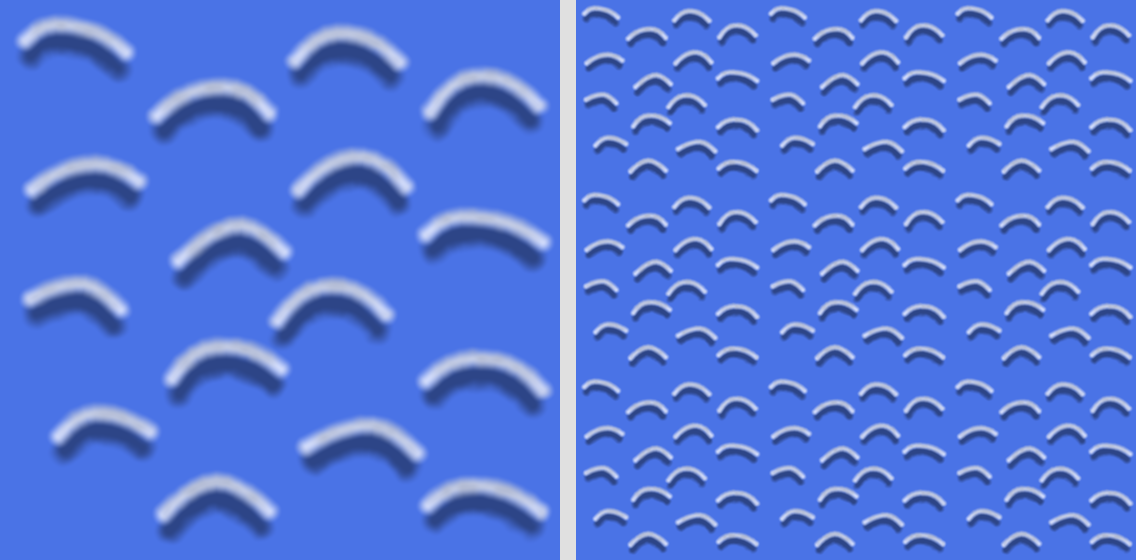
Left: one tile. Right: repeated 3 by 3.
This pattern is drawn by a Shadertoy shader. Its source:

```glsl
// Soft pale brush arches with blurred shadows scattered over a plain blue ground; tiles seamlessly.

const int CELLS = 4;           // arches per side
const int SEGMENTS = 10;       // straight pieces per arch

const vec3 GROUND = vec3(0.290, 0.450, 0.902);
const vec3 SHADOW = vec3(0.175, 0.270, 0.530);
const vec3 CREST  = vec3(0.735, 0.770, 0.870);
const vec3 TIP    = vec3(0.790, 0.830, 0.955);

float hash(vec2 p) {
    return fract(sin(dot(p, vec2(127.1, 311.7))) * 43758.5453);
}

float randomIn(vec2 id, float salt, float low, float high) {
    return mix(low, high, hash(id + salt * vec2(7.3, 3.1)));
}

// Value noise that wraps after a whole number of periods
float wrapNoise(vec2 uv, float period) {
    vec2 p = fract(uv) * period;
    vec2 i = floor(p);
    vec2 f = p - i;
    f = f * f * (3.0 - 2.0 * f);
    vec2 j = i + 1.0;
    j *= step(j, vec2(period - 0.5));
    return mix(mix(hash(i), hash(vec2(j.x, i.y)), f.x),
               mix(hash(vec2(i.x, j.y)), hash(j), f.x), f.y);
}

// Point on an arch, t from -1 to 1; shape = half width, height, tilt, crest position
vec2 archPoint(float t, vec4 shape, float roundness) {
    float u = (t - shape.w) / (1.0 + (t > shape.w ? -shape.w : shape.w));
    float y = shape.y * (0.5 - pow(abs(u), roundness)) + shape.z * t;
    return vec2(shape.x * t, y);
}

// Distance to the arch, and the place along it
vec2 archDistance(vec2 p, vec4 shape, float roundness) {
    vec2 nearest = vec2(1.0, 0.0);
    vec2 a = archPoint(-1.0, shape, roundness);
    for (int i = 0; i < SEGMENTS; i++) {
        float t = float(i + 1) / float(SEGMENTS) * 2.0 - 1.0;
        vec2 b = archPoint(t, shape, roundness);
        vec2 ab = b - a;
        float h = clamp(dot(p - a, ab) / dot(ab, ab), 0.0, 1.0);
        float d = length(p - a - ab * h);
        if (d < nearest.x) nearest = vec2(d, t + (h - 1.0) * 2.0 / float(SEGMENTS));
        a = b;
    }
    return nearest;
}

// Jittered arch centre, alternate columns staggered, whole arch kept off the border
vec2 archCentre(vec2 id) {
    vec2 grid = (id + 0.5) / float(CELLS);
    float stagger = mod(id.x, 2.0) < 0.5 ? 0.055 : -0.055;
    vec2 jitter = vec2(randomIn(id, 1.0, -0.045, 0.045),
                       randomIn(id, 2.0, -0.024, 0.024) + stagger);
    vec2 centre = mix(vec2(0.03, 0.05), vec2(0.98, 1.0), grid) + jitter;
    return clamp(centre, vec2(0.135, 0.112), vec2(0.865, 0.935));
}

void mainImage(out vec4 fragColor, in vec2 fragCoord) {
    vec2 uv = fragCoord / iResolution.xy;

    // Uneven dabbed edges
    float fine = wrapNoise(uv, 64.0) - 0.5;
    float coarse = wrapNoise(uv + 0.37, 36.0) - 0.5;
    float strokeWobble = 0.0025 * fine + 0.0015 * coarse;
    float shadowWobble = 0.003 * fine + 0.006 * coarse;

    // Nearest stroke and shadow, measured around the wrapped canvas
    vec2 stroke = vec2(1.0, 0.0);
    float shade = 1.0;
    for (int j = 0; j < CELLS; j++) {
        for (int i = 0; i < CELLS; i++) {
            vec2 id = vec2(i, j);
            vec2 p = uv - archCentre(id);
            p -= floor(p + 0.5);
            if (length(p) > 0.18) continue;

            vec4 shape = vec4(randomIn(id, 3.0, 0.080, 0.106),
                              randomIn(id, 4.0, 0.034, 0.060),
                              randomIn(id, 5.0, -0.014, 0.009),
                              randomIn(id, 6.0, -0.25, 0.22));
            float roundness = randomIn(id, 7.0, 1.7, 2.5);

            vec2 nearest = archDistance(p, shape, roundness);
            if (nearest.x < stroke.x) stroke = nearest;

            // The shadow is a narrower copy below that thins toward its ends
            vec4 inner = shape * vec4(0.86, 0.95, 1.0, 1.0);
            vec2 below = archDistance(p + vec2(0.002, 0.028), inner, roundness);
            shade = min(shade, below.x + 0.003 * below.y * below.y);
        }
    }

    // Soft masks
    float shadowMask = 1.0 - smoothstep(0.006, 0.034, shade + shadowWobble);
    float strokeMask = 1.0 - smoothstep(0.001, 0.024, stroke.x + strokeWobble);

    // Brighter ends and faint streaks along the stroke
    vec3 pale = mix(CREST, TIP, smoothstep(0.65, 1.0, abs(stroke.y)));
    pale *= 1.0 + 0.07 * fine + 0.05 * coarse;

    vec3 color = mix(GROUND, SHADOW, shadowMask);
    color = mix(color, pale, strokeMask);
    fragColor = vec4(color, 1.0);
}
```
